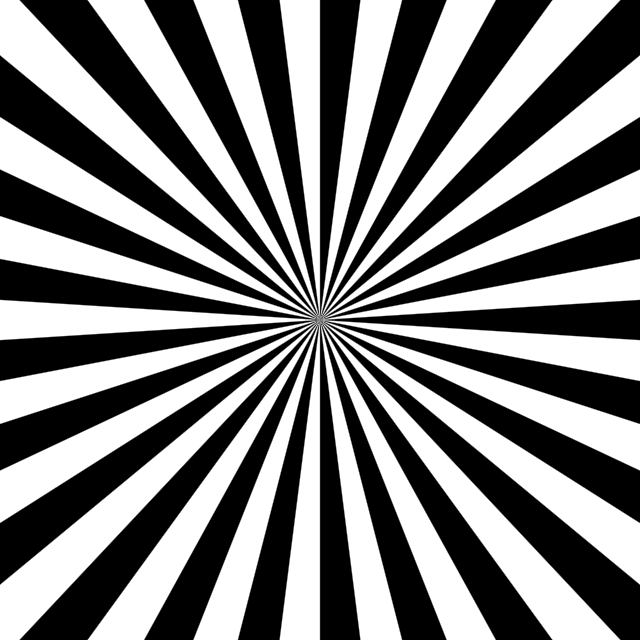
Reproduce this background procedurally as a three.js fragment shader.

```glsl
// A black and white sunburst: equal wedges fan out from the canvas centre.
// The angle is folded into a triangle wave, scaled to a signed distance from
// the nearest wedge edge, and turned into coverage that blends to grey inside.

#define RAY_PAIRS 25.0          // black and white wedge pairs per turn
#define CENTER vec2(0.5, 0.5)   // where all wedges meet
#define EDGE_WIDTH 0.002        // width of the soft edge, in canvas units
#define DARK_COLOR vec3(0.0)
#define LIGHT_COLOR vec3(1.0)

const float TAU = 6.283185;

varying vec2 vUv;

// Signed arc distance to the nearest wedge edge: negative in dark wedges.
// Angles run clockwise from the top, where a dark wedge begins.
float rayDistance(vec2 p) {
  float radius = max(length(p), 1e-5);
  float angle = radius > 1e-5 ? atan(p.x, p.y) : 0.0;
  float turn = angle / TAU * RAY_PAIRS;
  float wave = abs(fract(turn + 0.25) - 0.5) - 0.25;
  return wave * radius * TAU / RAY_PAIRS;
}

void main() {
  // Linear coverage smooths the edges and fades the crowded centre to grey.
  float light = clamp(rayDistance(vUv - CENTER) / EDGE_WIDTH + 0.5, 0.0, 1.0);
  gl_FragColor = vec4(mix(DARK_COLOR, LIGHT_COLOR, light), 1.0);
}
```
